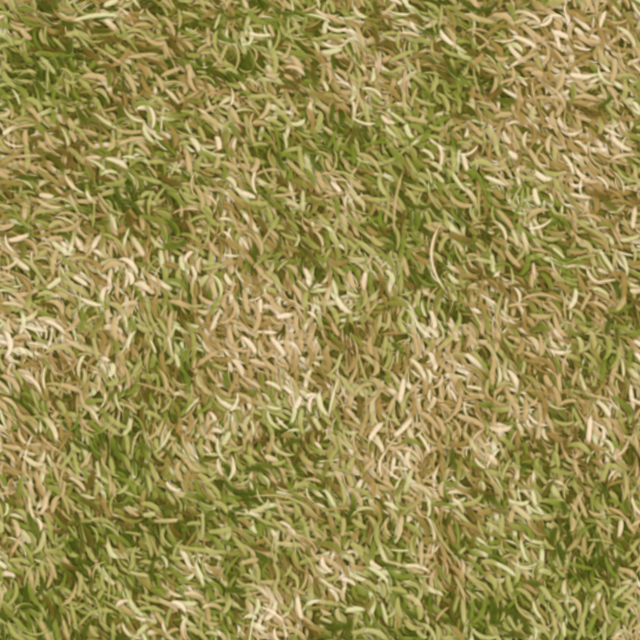
This texture is drawn by a Shadertoy shader. Its source:

```glsl
// Sun-dried lawn: short thin strands of green and straw over dark soil.
// Jittered grids of soft bent blades are stacked in layers; slow noise
// steers the dry patches, the bright tufts and the lean of the blades.

const vec3 SOIL       = vec3(0.40, 0.37, 0.13);
const vec3 DEEP_GREEN = vec3(0.31, 0.35, 0.09);
const vec3 GREEN      = vec3(0.49, 0.53, 0.18);
const vec3 OLIVE      = vec3(0.70, 0.68, 0.38);
const vec3 PALE_GREEN = vec3(0.89, 0.87, 0.66);
const vec3 DARK_BROWN = vec3(0.43, 0.35, 0.13);
const vec3 BROWN      = vec3(0.65, 0.53, 0.28);
const vec3 STRAW      = vec3(0.81, 0.69, 0.48);
const vec3 CREAM      = vec3(0.97, 0.88, 0.74);

const int LAYERS = 12;
const float SHADOW = 0.15;
const float OPACITY = 0.88;

// Integer hash: three random values in 0..1 per cell and seed
vec3 hash3(vec2 cell, int seed) {
    uvec3 v = uvec3(ivec3(ivec2(cell), seed)) * 1664525u + 1013904223u;
    v.x += v.y * v.z; v.y += v.z * v.x; v.z += v.x * v.y;
    v ^= v >> 16u;
    v.x += v.y * v.z; v.y += v.z * v.x; v.z += v.x * v.y;
    return vec3(v >> 8u) / 16777216.0;
}

float valueNoise(vec2 p, int seed) {
    vec2 cell = floor(p), f = fract(p);
    f = f * f * (3.0 - 2.0 * f);
    float low  = mix(hash3(cell, seed).x, hash3(cell + vec2(1, 0), seed).x, f.x);
    float high = mix(hash3(cell + vec2(0, 1), seed).x, hash3(cell + vec2(1, 1), seed).x, f.x);
    return mix(low, high, f.y);
}

// Slow map of dryness: 0 is lush, 1 is parched
float dryness(vec2 p) {
    return 0.55 * valueNoise(p * 4.5, 101) + 0.45 * valueNoise(p * 12.0 + 3.7, 102);
}

// Lightness shift of whole tufts, around 0
float tuftLight(vec2 p, float patchDry) {
    return 0.45 * (patchDry - 0.5) + 0.40 * (valueNoise(p * 17.0, 105) - 0.5);
}

// Mean lean: down to the right, steeper towards the bottom
float leanAngle(vec2 p) {
    return mix(-1.15, -0.60, p.y) + 0.9 * (valueNoise(p * 5.0, 103) - 0.5);
}

// Four colours in a row, from shaded to sunlit
vec3 ramp(vec3 a, vec3 b, vec3 c, vec3 d, float t) {
    vec3 col = mix(a, b, smoothstep(0.02, 0.20, t));
    col = mix(col, c, smoothstep(0.28, 0.52, t));
    return mix(col, d, smoothstep(0.72, 0.98, t));
}

vec3 bladeColor(float light, float dry) {
    float parched = smoothstep(0.25, 0.75, dry);
    return ramp(mix(DEEP_GREEN, DARK_BROWN, parched), mix(GREEN, BROWN, parched),
                mix(OLIVE, STRAW, parched), mix(PALE_GREEN, CREAM, parched), light);
}

// Paint one jittered grid of bent, thin blades with soft shadows over col
vec3 paintLayer(vec3 col, vec2 p, float lean, float patchDry, float cellSize,
                float halfWidth, float density, float lightBias, float soft, int seed) {
    vec2 grid = p / cellSize + hash3(vec2(7, 3), seed).xy;
    vec2 corner = floor(grid - 0.5);
    for (int k = 0; k < 4; k++) {
        // Random place, shape and tint of the blade in this cell
        vec2 cell = corner + vec2(k & 1, k >> 1);
        vec3 place = hash3(cell, seed);
        vec3 shape = fract(place * 61.0);
        vec3 tint  = fract(place * 3769.0);
        if (tint.z > density) continue;

        // Position within the blade, x along it
        vec2 offset = (grid - cell - 0.25 - 0.5 * place.xy) * cellSize;
        float angle = lean + 1.5 * (place.z + shape.z - 1.0);
        vec2 dir = vec2(cos(angle), sin(angle));
        vec2 q = vec2(dot(offset, dir), dot(offset, vec2(-dir.y, dir.x)));
        float halfLength = cellSize * mix(0.34, 0.74, shape.x);
        float along = q.x / halfLength;
        if (abs(along) > 1.15) continue;

        // Bent centre line, nearly even width with faded ends
        float bend = 0.8 * (fract(shape.y * 7.0) - 0.5);
        q.y += bend * halfLength * (along * along - 0.4);
        float width = halfWidth * mix(0.6, 1.4, shape.y);
        float side = abs(q.y) - width * (1.0 - 0.4 * along * along);
        float ends = smoothstep(1.15, 0.65, abs(along));
        float mask = OPACITY * ends * smoothstep(soft, -soft, side);
        float shade = ends * smoothstep(2.0 * soft, -soft, side - 0.3 * width);
        if (shade <= 0.0) continue;

        float light = tint.x + lightBias;
        float dry = 0.5 + 1.35 * (patchDry - 0.5) + 0.9 * (tint.y - 0.5);
        float sheen = 1.06 + 0.06 * clamp(q.y / width, -1.0, 1.0);
        col = mix(col * (1.0 - SHADOW * shade), bladeColor(light, dry) * sheen, mask);
    }
    return col;
}

void mainImage(out vec4 fragColor, in vec2 fragCoord) {
    vec2 p = fragCoord / iResolution.y;
    float soft = max(0.0030, 0.8 / iResolution.y);
    float lean = leanAngle(p);
    float patchDry = dryness(p);
    float tuft = tuftLight(p, patchDry);

    // Soil, then the dense turf
    vec3 col = SOIL * (0.8 + 0.5 * valueNoise(p * 60.0, 104));
    for (int k = 0; k < LAYERS; k++)
        col = paintLayer(col, p, lean, patchDry, 0.032, 0.0032, 1.0, tuft, soft, k + 1);

    // Sparse long bleached stems
    col = paintLayer(col, p, lean, patchDry, 0.075, 0.0026, 0.10, 0.40, soft, 50);

    fragColor = vec4(clamp(col, 0.0, 1.0), 1.0);
}
```
